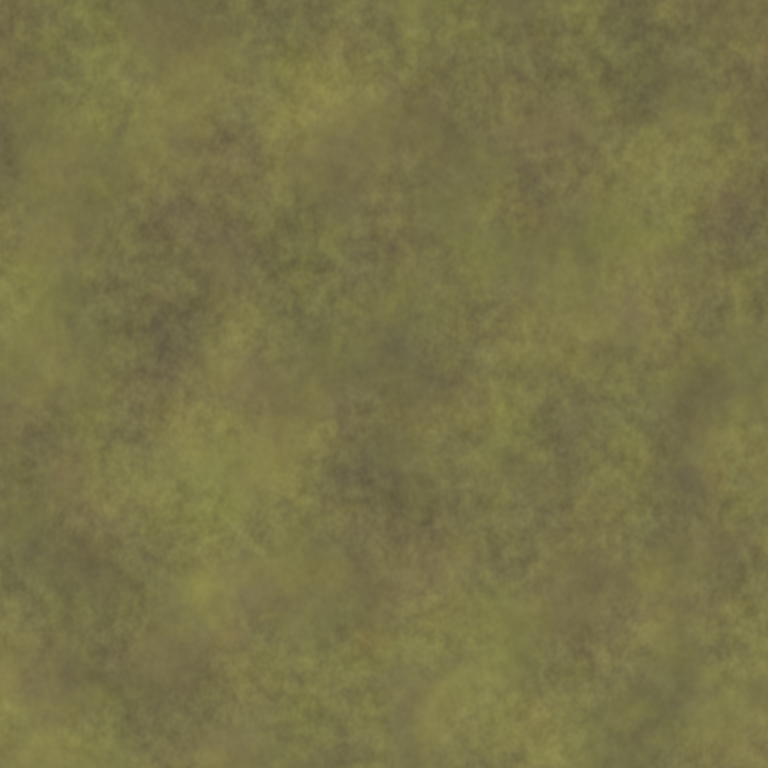
A Shadertoy shader for this texture:

```glsl
// Draws mossy olive ground: soft blotches of green and brown under a fine blurred grain.

const vec3 OLIVE = vec3(0.470, 0.449, 0.285);
const vec3 LIGHT_STEP = vec3(0.035, 0.038, 0.018);
const vec3 GREEN_TINT = vec3(-0.006, 0.004, -0.004);
const vec3 YELLOW_TINT = vec3(0.002, 0.002, -0.010);
const vec3 RUST_TINT = vec3(0.022, -0.004, -0.002);

// Unit gradient vector for a lattice cell
vec2 cellGradient(ivec2 cell, int seed) {
    uint h = uint(cell.x) * 374761393u + uint(cell.y) * 668265263u + uint(seed) * 2246822519u;
    h = (h ^ (h >> 15)) * 2246822519u;
    h = (h ^ (h >> 13)) * 3266489917u;
    h ^= h >> 16;
    float angle = float(h & 65535u) * (6.28318 / 65536.0);
    return vec2(cos(angle), sin(angle));
}

// Gradient noise, scaled to a spread of about one
float gradientNoise(vec2 p, int seed) {
    ivec2 cell = ivec2(floor(p));
    vec2 f = fract(p);
    vec2 w = f * f * f * (f * (f * 6.0 - 15.0) + 10.0);
    float a = dot(cellGradient(cell, seed), f);
    float b = dot(cellGradient(cell + ivec2(1, 0), seed), f - vec2(1, 0));
    float c = dot(cellGradient(cell + ivec2(0, 1), seed), f - vec2(0, 1));
    float d = dot(cellGradient(cell + ivec2(1, 1), seed), f - vec2(1, 1));
    return 4.0 * mix(mix(a, b, w.x), mix(c, d, w.x), w.y);
}

// Sum of rotated octaves, normalised to keep the same spread
float layeredNoise(vec2 p, int octaves, float gain, int seed) {
    const mat2 turn = mat2(0.8, 0.6, -0.6, 0.8);
    float sum = 0.0, power = 0.0, amplitude = 1.0;
    for (int i = 0; i < octaves; i++) {
        sum += amplitude * gradientNoise(p, seed + i);
        power += amplitude * amplitude;
        amplitude *= gain;
        p = turn * p * 1.93 + vec2(17.3, 9.1);
    }
    return sum * inversesqrt(power);
}

void mainImage(out vec4 fragColor, in vec2 fragCoord) {
    vec2 uv = fragCoord / iResolution.y;

    // Broad blotches, slightly taller than wide
    vec2 warp = 0.012 * vec2(gradientNoise(uv * 11.0, 60), gradientNoise(uv * 11.0, 61));
    float blotches = layeredNoise((uv + warp) * vec2(5.2, 4.0), 4, 0.62, 1);

    // Fine grain, weaker in smooth areas
    float roughness = mix(0.55, 1.1, smoothstep(-1.2, 0.6, layeredNoise(uv * 7.0, 2, 0.6, 20)));
    float grain = layeredNoise(uv * vec2(40.0, 36.0), 3, 0.8, 30) * roughness;

    // Light and dark, a little brighter toward the bottom
    float tone = 0.64 * blotches + 0.46 * grain + 0.6 * (0.5 - uv.y);

    // Slow drifts of hue with a few faint rusty spots
    float green = layeredNoise(uv * 5.5, 3, 0.6, 40);
    float yellow = 0.6 * blotches + 0.5 * layeredNoise(uv * 14.0, 2, 0.7, 50);
    float rust = smoothstep(1.4, 2.8, layeredNoise(uv * 9.0, 2, 0.5, 70));

    vec3 color = OLIVE + LIGHT_STEP * tone;
    color += GREEN_TINT * green * 0.7 + YELLOW_TINT * yellow + RUST_TINT * rust;
    fragColor = vec4(clamp(color, 0.0, 1.0), 1.0);
}
```
